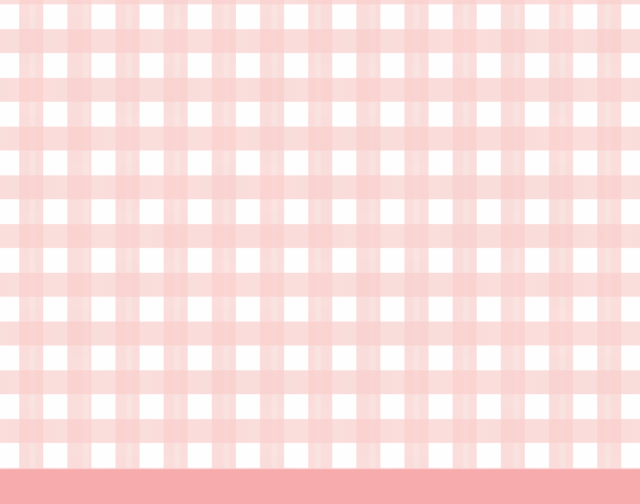
Reproduce this pattern procedurally as a Shadertoy shader.

```glsl
// Lengths are in canvas heights
const vec2 PERIOD = vec2(0.09557, 0.0967);
const vec2 BAND_CENTER = vec2(0.0619, 0.1449);
const vec2 BAND_WIDTH = vec2(0.0478, 0.0474);
const float BORDER_TOP = 0.0693;
const float EDGE_SOFTNESS = 0.0016;
const float STREAK_WIDTH = 0.011;
const float STREAK_STRENGTH = 0.75;
const float TONE_VARIATION = 0.006;

const vec3 WHITE = vec3(1.0, 0.995, 0.995);
const vec3 SINGLE_PINK = vec3(0.98, 0.868, 0.86);
const vec3 CROSS_PINK = vec3(0.98, 0.828, 0.82);
const vec3 PALE_PINK = vec3(0.975, 0.90, 0.89);
const vec3 BORDER_PINK = vec3(0.97, 0.67, 0.68);

float hash(vec2 p) {
    vec3 q = fract(vec3(p.xyx) * 0.1031);
    q += dot(q, q.yzx + 33.33);
    return fract((q.x + q.y) * q.z);
}

// Coverage of a shape from its signed distance
float cover(float dist, float soft) {
    return 1.0 - smoothstep(-soft, soft, dist);
}

void mainImage(out vec4 fragColor, in vec2 fragCoord) {
    vec2 p = fragCoord / iResolution.y;
    float soft = max(EDGE_SOFTNESS, 0.75 / iResolution.y);

    // Repeating bands in both directions
    vec2 cell = (p - BAND_CENTER) / PERIOD + 0.5;
    vec2 id = floor(cell);
    vec2 local = (fract(cell) - 0.5) * PERIOD;
    vec2 dist = abs(local) - 0.5 * BAND_WIDTH;
    float vertical = cover(dist.x, soft);
    float horizontal = cover(dist.y, soft);
    float crossing = vertical * horizontal;

    // Faint pale streak, placed differently in each vertical band
    float offset = (hash(vec2(id.x, 7.0)) - 0.5) * (BAND_WIDTH.x - STREAK_WIDTH);
    float streak = cover(abs(local.x - offset) - 0.5 * STREAK_WIDTH, 2.0 * soft);
    streak *= vertical * STREAK_STRENGTH;

    // Gingham check
    vec3 color = mix(WHITE, SINGLE_PINK, vertical + horizontal - crossing);
    color = mix(color, PALE_PINK, streak * (1.0 - horizontal));
    color = mix(color, CROSS_PINK, crossing * (1.0 - 0.15 * streak));
    color += (hash(id + 19.0) - 0.5) * TONE_VARIATION * max(vertical, horizontal);

    // Solid border along the bottom
    color = mix(color, BORDER_PINK, cover(p.y - BORDER_TOP, soft));

    fragColor = vec4(clamp(color, 0.0, 1.0), 1.0);
}
```
